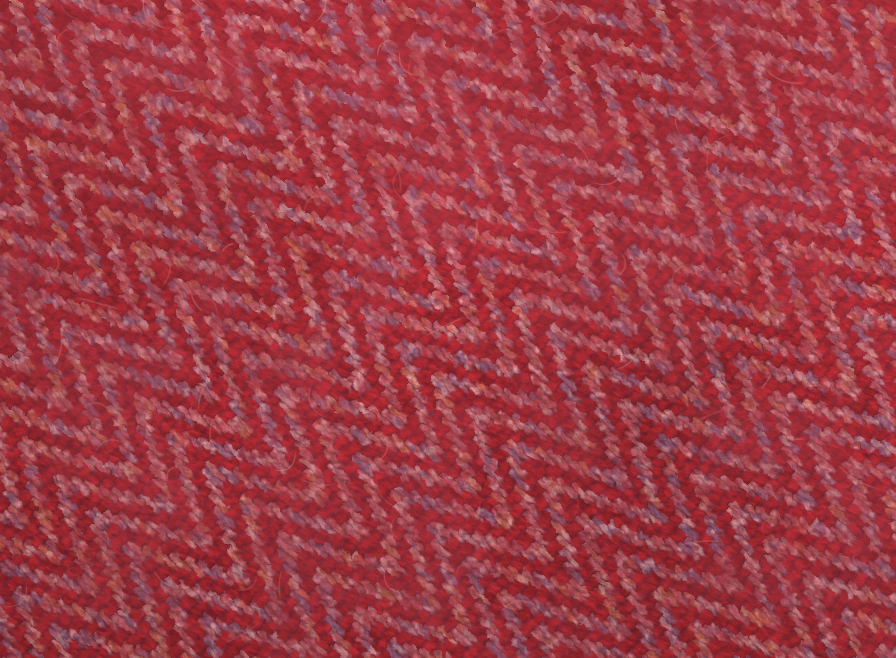
Give the GLSL for this texture, as a Shadertoy shader.

```glsl
const float YARN_WIDTH = 0.01068;   // in canvas heights
const float PICK_HEIGHT = 0.0193;
const float COLUMN_YARNS = 8.0;
const float WEAVE_ANGLE = -0.77;
const vec3 RED = vec3(0.635, 0.15, 0.18);
const vec3 DEEP_RED = vec3(0.52, 0.145, 0.19);
const vec3 PINK = vec3(0.69, 0.33, 0.37);
const vec3 LILAC = vec3(0.55, 0.33, 0.43);
const vec3 ORANGE = vec3(0.72, 0.36, 0.28);
const vec3 PALE = vec3(0.80, 0.57, 0.58);

float hash(vec2 p) {
    return fract(sin(dot(p, vec2(127.1, 311.7))) * 43758.5);
}

float noise(vec2 p) {
    vec2 i = floor(p), f = fract(p);
    f = f * f * (3.0 - 2.0 * f);
    return mix(mix(hash(i), hash(i + vec2(1, 0)), f.x),
               mix(hash(i + vec2(0, 1)), hash(i + vec2(1, 1)), f.x), f.y);
}

float fbm(vec2 p) {
    float sum = 0.0, gain = 0.5;
    for (int i = 0; i < 3; i++) {
        sum += gain * noise(p);
        p = p * 2.03 + 17.3;
        gain *= 0.5;
    }
    return sum / 0.875;
}

vec2 rotate(vec2 p, float angle) {
    float c = cos(angle), s = sin(angle);
    return vec2(c * p.x + s * p.y, c * p.y - s * p.x);
}

// Heathered colour of one pale float
vec3 heather(vec2 id, vec2 p) {
    float tint = 0.5 * hash(id) + 0.5 * noise(p * 70.0);
    vec3 col = mix(LILAC, PINK, smoothstep(0.25, 0.5, tint));
    col = mix(col, ORANGE, smoothstep(0.62, 0.8, tint) * 0.75);
    return mix(col, PALE, 0.7 * smoothstep(0.45, 0.85, noise(p * 120.0 + 9.0)));
}

// w.x counts yarns across the columns, w.y counts picks along them
vec3 weave(vec2 w, vec2 p, float softness) {
    float yarn = floor(w.x);
    float k = mod(yarn, 2.0 * COLUMN_YARNS);
    float rise = min(k, 2.0 * COLUMN_YARNS - 1.0 - k);
    float lane = fract(w.x) - 0.5;
    float along = w.y + rise + (hash(vec2(yarn, 3.0)) - 0.5) * 0.3;
    float t = fract(along / 4.0) * 4.0 - 1.0;
    vec2 id = vec2(yarn, floor(along / 4.0));

    // Red picks beneath
    float pick = 1.0 - 2.0 * abs(fract(along) - 0.5);
    float relief = mix(smoothstep(0.0, 0.7, pick), 0.6, softness);
    vec3 col = mix(DEEP_RED, RED, relief);
    col *= 0.92 + 0.16 * hash(vec2(yarn, floor(along)));

    // Pale floats above, with twisted strands and a shadowed rim
    float d = length(vec2(lane * 1.3, t * 0.9));
    float cover = smoothstep(1.22 + 0.2 * softness, 0.65 - 0.15 * softness, d);
    float twist = 0.5 + 0.5 * sin(6.283 * (along * 0.9 + lane * 1.4));
    float rim = smoothstep(0.2, 0.5, abs(lane)) * (1.0 - softness);
    vec3 wool = heather(id, p) * (0.96 + 0.1 * twist - 0.18 * rim);
    float wear = smoothstep(0.15, 0.6, fbm(p * 60.0 + 41.0));
    return mix(col, wool, cover * mix(0.5, 1.0, wear));
}

// Coverage of one bowed fibre lying near the origin
float fibre(vec2 p, float halfLength, float bend, float width) {
    float bow = bend * (p.x * p.x / halfLength - 0.3 * halfLength);
    float d = abs(p.y - bow);
    float ends = smoothstep(halfLength, halfLength * 0.6, abs(p.x));
    return ends * smoothstep(width, 0.0, d);
}

float looseFibres(vec2 p, float aspect) {
    float sum = 0.0;
    for (int i = 0; i < 90; i++) {
        float n = float(i);
        vec2 centre = vec2(hash(vec2(n, 1.0)) * aspect, hash(vec2(n, 2.0)));
        vec2 q = rotate(p - centre, 6.283 * hash(vec2(n, 3.0)));
        float size = mix(0.012, 0.038, hash(vec2(n, 4.0)));
        float bend = 1.6 * hash(vec2(n, 5.0)) - 0.8;
        sum += fibre(q, size, bend, 0.0024) * mix(0.2, 0.7, hash(vec2(n, 6.0)));
    }
    return min(sum, 0.7);
}

void mainImage(out vec4 fragColor, in vec2 fragCoord) {
    vec2 p = fragCoord / iResolution.y;
    float aspect = iResolution.x / iResolution.y;
    float softness = 0.6 * smoothstep(0.55, 1.3, p.y + 0.4 * (1.0 - p.x / aspect));

    // Uneven cloth and fuzzy edges
    vec2 sway = vec2(noise(p * 5.0), noise(p * 5.0 + 31.0)) - 0.5;
    vec2 fuzz = vec2(fbm(p * 100.0), fbm(p * 100.0 + 57.0)) - 0.5;
    vec2 q = rotate(p + sway * 0.012 + fuzz * 0.011, WEAVE_ANGLE);
    vec3 col = weave(vec2(q.y / YARN_WIDTH, q.x / PICK_HEIGHT), p, softness);

    // Wool grain, pink bloom and broad light variation
    float grain = fbm(rotate(p, WEAVE_ANGLE + 0.4) * vec2(105.0, 220.0)) - 0.5;
    col *= 1.0 + grain * mix(0.46, 0.24, softness);
    float bloom = smoothstep(0.3, 0.75, fbm(p * 9.0));
    col = mix(col, vec3(0.64, 0.26, 0.32), 0.24 * bloom + 0.15 * softness);
    col = mix(col, vec3(0.82, 0.53, 0.52), 0.6 * looseFibres(p, aspect));
    col *= 0.95 + 0.1 * p.y + 0.13 * (noise(p * 3.0) - 0.5);
    fragColor = vec4(clamp(col, 0.0, 1.0), 1.0);
}
```
